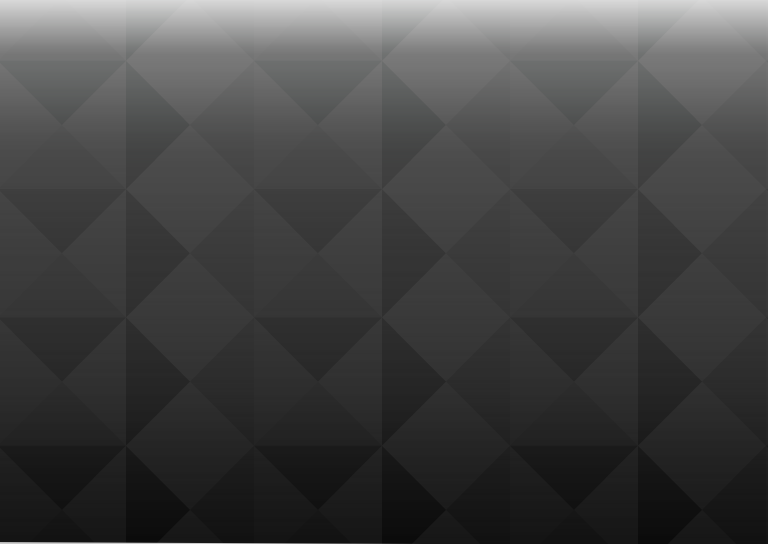
A WebGL 2 fragment shader for this background:

```glsl
#version 300 es
precision highp float;

uniform vec2 u_resolution;
out vec4 fragColor;

const vec2 TILES = vec2(6.0, 4.24);
const vec2 TILE_OFFSET = vec2(0.016, 0.234);
const int SAMPLES = 4;

// Facet tones in the order top, right, bottom, left
const vec4 EVEN_TONES = vec4(-0.032, 0.014, -0.004, 0.006);
const vec4 ODD_TONES = vec4(0.018, -0.008, 0.018, -0.036);

// Tone of the pyramid facet under a point in tile units
float facetTone(vec2 grid) {
    vec2 p = fract(grid) - 0.5;
    vec4 tones = mix(EVEN_TONES, ODD_TONES, mod(floor(grid.x), 2.0));
    if (abs(p.y) > abs(p.x)) return p.y > 0.0 ? tones.x : tones.z;
    return p.x > 0.0 ? tones.y : tones.w;
}

// Average over one pixel keeps facet and tile edges smooth
float smoothFacetTone(vec2 grid, vec2 pixel) {
    float sum = 0.0;
    for (int j = 0; j < SAMPLES; j++) {
        for (int i = 0; i < SAMPLES; i++) {
            vec2 offset = (vec2(i, j) + 0.5) / float(SAMPLES) - 0.5;
            sum += facetTone(grid + offset * pixel);
        }
    }
    return sum / float(SAMPLES * SAMPLES);
}

// Pale glow at the top, falling to near black at the bottom
float verticalShade(float depth, float glow) {
    float haze = 1.0 - smoothstep(0.05, 0.30, depth);
    float plateau = 0.016 * smoothstep(0.4, 0.65, depth) * (1.0 - smoothstep(0.7, 0.88, depth));
    return 0.072 + 0.3 * (1.0 - depth) + 0.14 * haze + 0.34 * glow + plateau;
}

// Faint horizontal banding
float banding(float y) {
    return 0.0014 * sin(y * 390.0) + 0.001 * sin(y * 223.0 + 1.3);
}

// Thin pale sliver along the lower edge, tapering to the right
float edgeSliver(vec2 uv, float pixelHeight) {
    float height = 0.0035 * (1.0 - uv.x / 0.55);
    return clamp((height - uv.y) / pixelHeight + 0.5, 0.0, 1.0) * step(uv.x, 0.55);
}

void main() {
    vec2 uv = gl_FragCoord.xy / u_resolution;
    vec2 pixel = 1.0 / u_resolution;
    float depth = 1.0 - uv.y;
    float glow = pow(max(1.0 - depth / 0.1, 0.0), 1.2);

    // Facets are softer in the upper half and fade into the glow
    float tone = smoothFacetTone(uv * TILES + TILE_OFFSET, pixel * TILES);
    tone *= mix(0.7, 0.82, depth) * (1.0 - 0.75 * glow);

    float shade = verticalShade(depth, glow) + tone + banding(uv.y);
    vec3 color = vec3(shade);

    // Cool green tint in the dark upper facets
    float tint = max(-tone, 0.0) * smoothstep(0.66, 0.82, uv.y);
    color += tint * vec3(-0.15, 0.15, 0.08);

    color = mix(color, vec3(0.8), edgeSliver(uv, pixel.y));
    fragColor = vec4(clamp(color, 0.0, 1.0), 1.0);
}
```
